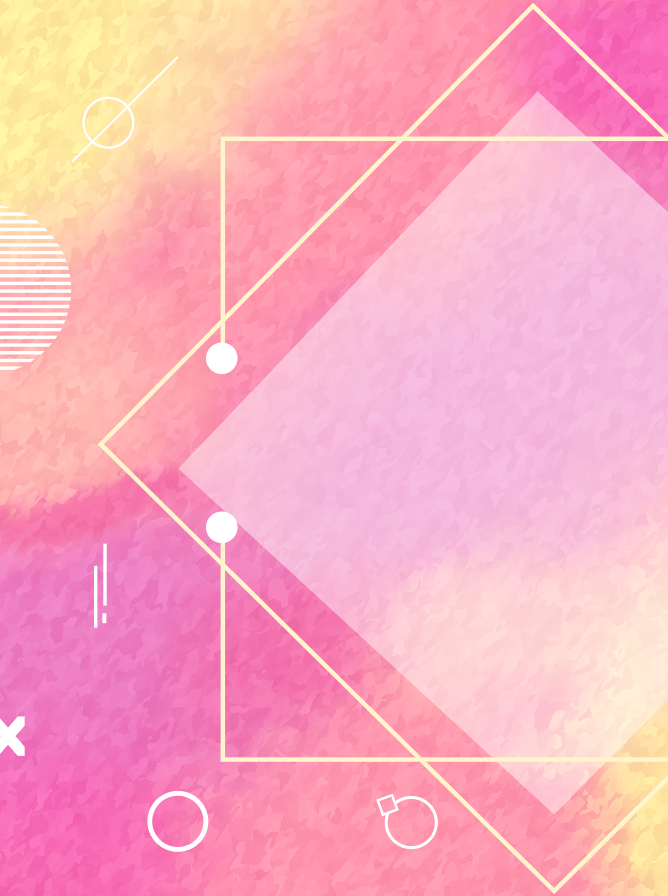
This background is drawn by a Shadertoy shader. Its source:

```glsl
// Watercolour wash in pink and yellow with a pale diamond card, line frames and small ornaments.

const vec3 YELLOW  = vec3(1.00, 0.93, 0.62);
const vec3 CREAM   = vec3(1.00, 0.86, 0.70);
const vec3 PEACH   = vec3(1.00, 0.74, 0.70);
const vec3 CORAL   = vec3(1.00, 0.59, 0.68);
const vec3 ROSE    = vec3(0.96, 0.42, 0.65);
const vec3 ORCHID  = vec3(0.93, 0.49, 0.76);
const vec3 MAGENTA = vec3(0.97, 0.40, 0.72);
const vec3 LINE    = vec3(1.00, 0.96, 0.80);
const vec3 WHITE   = vec3(1.0);
const float CARD_OPACITY  = 0.45;
const float FRAME_HALF    = 0.0025;
const float DAUB_DENSITY  = 95.0;
const float DAUB_CONTRAST = 0.055;
const float STRIPE_PERIOD = 0.0086;

// Noise
vec2 hash2(vec2 p) {
    vec3 q = fract(p.xyx * vec3(0.1031, 0.1030, 0.0973));
    q += dot(q, q.yzx + 33.33);
    return fract((q.xx + q.yz) * q.zy);
}

float noise(vec2 p) {
    vec2 i = floor(p), f = fract(p);
    f = f * f * (3.0 - 2.0 * f);
    vec2 e = vec2(0.0, 1.0);
    return mix(mix(hash2(i).x, hash2(i + e.yx).x, f.x),
               mix(hash2(i + e.xy).x, hash2(i + e.yy).x, f.x), f.y);
}

float fbm(vec2 p) {
    float sum = 0.0, amp = 0.5;
    for (int i = 0; i < 4; i++) {
        sum += amp * noise(p);
        p = p * 2.03 + 17.1;
        amp *= 0.5;
    }
    return sum;
}

mat2 rotation(float a) { return mat2(cos(a), -sin(a), sin(a), cos(a)); }

// Random pair of the nearest slanted brush daub
vec2 daub(vec2 p) {
    vec2 q = rotation(0.9) * p * DAUB_DENSITY * vec2(0.7, 1.2) + 50.0;
    q += 1.2 * vec2(noise(q * 1.3), noise(q * 1.3 + 40.0));
    vec2 cell = floor(q), nearest = cell;
    float best = 9.0;
    for (int y = -1; y <= 1; y++)
    for (int x = -1; x <= 1; x++) {
        vec2 c = cell + vec2(x, y);
        vec2 d = c + hash2(c) - q;
        if (dot(d, d) < best) { best = dot(d, d); nearest = c; }
    }
    return hash2(nearest + 7.3);
}

// Soft elliptical stain of paint
void wash(inout vec3 col, vec2 p, vec3 tint, float amount, vec2 centre, vec2 size, float angle) {
    float d = length(rotation(angle) * (p - centre) / size);
    col = mix(col, tint, amount * (1.0 - smoothstep(0.4, 1.1, d)));
}

vec3 watercolour(vec2 p) {
    vec2 dab = daub(p);
    vec2 q = p + 0.13 * (vec2(fbm(p * 6.0), fbm(p * 6.0 + 31.0)) - 0.47) + 0.018 * (dab - 0.5);
    vec3 col = CORAL;
    wash(col, q, MAGENTA, 0.95, vec2(0.74, 0.92), vec2(0.20, 0.18), 0.0);
    wash(col, q, ORCHID, 0.95, vec2(0.58, 0.56), vec2(0.50, 0.23), 0.5);
    wash(col, q, PEACH, 0.85, vec2(0.02, 0.54), vec2(0.24, 0.14), 0.2);
    wash(col, q, ORCHID, 1.0, vec2(0.08, 0.25), vec2(0.38, 0.21), 0.1);
    wash(col, q, MAGENTA, 0.85, vec2(0.02, 0.02), vec2(0.27, 0.20), 0.4);
    wash(col, q, ROSE, 0.75, vec2(0.09, 0.43), vec2(0.20, 0.04), 0.15);
    wash(col, q, ROSE, 0.65, vec2(0.34, 0.28), vec2(0.20, 0.10), 0.5);
    // Pale lower right corner
    wash(col, q, PEACH, 0.75, vec2(0.68, 0.31), vec2(0.32, 0.11), 0.1);
    wash(col, q, CREAM, 0.85, vec2(0.75, 0.24), vec2(0.16, 0.14), 0.6);
    wash(col, q, CREAM, 0.85, vec2(0.66, 0.16), vec2(0.10, 0.07), 0.5);
    wash(col, q, YELLOW, 0.9, vec2(0.76, 0.06), vec2(0.17, 0.15), 0.6);
    // Yellow upper left corner
    wash(col, q, PEACH, 0.6, vec2(0.03, 0.98), vec2(0.56, 0.42), 0.8);
    wash(col, q, ROSE, 0.4, vec2(0.17, 0.75), vec2(0.06, 0.11), -0.1);
    wash(col, q, CREAM, 0.95, vec2(0.03, 0.99), vec2(0.49, 0.31), 0.8);
    wash(col, q, YELLOW, 0.95, vec2(0.03, 1.00), vec2(0.41, 0.26), 0.7);
    wash(col, q, CORAL, 0.5, vec2(0.02, 0.67), vec2(0.06, 0.06), 0.0);
    float grain = dab.x - 0.5 + 0.7 * (fbm(p * 45.0) - 0.47);
    return col + DAUB_CONTRAST * grain * vec3(0.5, 1.4, 1.0);
}

// Distances
float box(vec2 p, vec2 h) { vec2 d = abs(p) - h; return max(d.x, d.y); }
float ring(vec2 p, float r, float w) { return abs(length(p) - r) - w; }
float segment(vec2 p, vec2 a, vec2 b) {
    vec2 e = b - a;
    return length(p - a - e * clamp(dot(p - a, e) / dot(e, e), 0.0, 1.0));
}
float edge(vec2 p, vec2 a, vec2 b) { return dot(p - a, normalize(vec2(a.y - b.y, b.x - a.x))); }
float quad(vec2 p, vec2 l, vec2 t, vec2 r, vec2 b) {
    return max(max(edge(p, l, t), edge(p, t, r)), max(edge(p, r, b), edge(p, b, l)));
}

float cover(float d) { return clamp(0.5 - d * iResolution.y, 0.0, 1.0); }

void mainImage(out vec4 fragColor, in vec2 fragCoord) {
    vec2 p = fragCoord / iResolution.y;
    vec3 col = watercolour(p);

    // Card, diamond outline and open frame
    float card = quad(p, vec2(0.199, 0.477), vec2(0.600, 0.898), vec2(1.026, 0.503), vec2(0.6185, 0.091));
    col = mix(col, WHITE, CARD_OPACITY * cover(card));
    float diamond = quad(p, vec2(0.109, 0.504), vec2(0.595, 0.997), vec2(1.112, 0.492), vec2(0.6185, 0.002));
    float frame = abs(box(p - vec2(0.6487, 0.4987), vec2(0.40, 0.3464))) - FRAME_HALF;
    frame = max(frame, -box(p - vec2(0.2487, 0.5057), vec2(0.02, 0.094)));
    col = mix(col, LINE, cover(min(abs(diamond + FRAME_HALF) - FRAME_HALF, frame)));

    // Frame dots and rings
    float d = length(vec2(p.x - 0.2475, abs(p.y - 0.5058) - 0.0943)) - 0.0176;
    d = min(d, ring(p - vec2(0.1985, 0.0833), 0.0313, 0.0027));
    vec2 tag = rotation(0.35) * (p - vec2(0.4325, 0.1016));
    float loop = max(ring(p - vec2(0.459, 0.082), 0.028, 0.0017), -box(tag, vec2(0.009)));
    d = min(d, min(loop, abs(box(tag, vec2(0.0085))) - 0.0014));
    d = min(d, ring(p - vec2(0.121, 0.863), 0.0277, 0.0013));
    d = min(d, segment(p, vec2(0.081, 0.820), vec2(0.198, 0.936)) - 0.0011);

    // Striped disc, bars and cross
    float stripes = (abs(fract(p.y / STRIPE_PERIOD) - 0.5) - 0.22) * STRIPE_PERIOD;
    d = min(d, max(length(p - vec2(-0.0156, 0.677)) - 0.095, stripes));
    d = min(d, box(p - vec2(0.1068, 0.334), vec2(0.0019, 0.0345)));
    d = min(d, box(p - vec2(0.1172, 0.3587), vec2(0.0019, 0.0345)));
    d = min(d, box(p - vec2(0.1165, 0.310), vec2(0.0022, 0.0055)));
    vec2 x = abs(p - vec2(0.009, 0.1784));
    d = min(d, max(abs(x.x * 1.15 - x.y) * 0.65 - 0.0062, max(x.x - 0.0185, x.y - 0.022)));
    col = mix(col, WHITE, cover(d));

    fragColor = vec4(clamp(col, 0.0, 1.0), 1.0);
}
```
